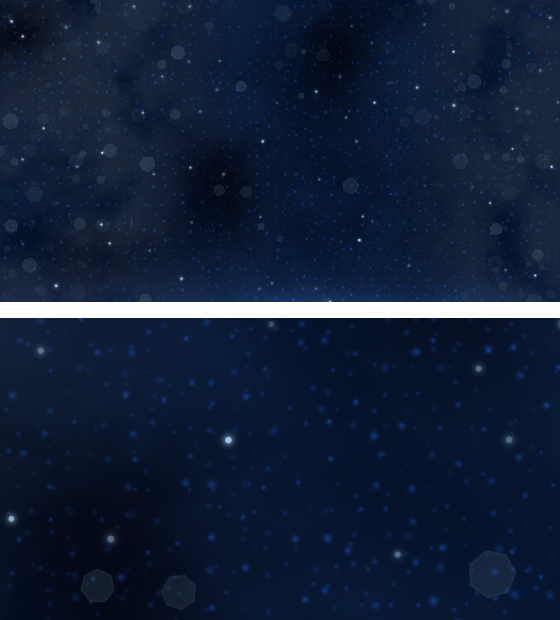
Top: the whole. Bottom: its middle third, enlarged.
This background is drawn by a WebGL 2 fragment shader. Its source:

```glsl
#version 300 es
precision highp float;
// Night sky: navy nebula haze, blue star dust, white stars and faint polygonal bokeh.
uniform vec2 u_resolution;
out vec4 fragColor;

const vec3 VOID_BLACK = vec3(0.008, 0.022, 0.070);
const vec3 NAVY       = vec3(0.015, 0.068, 0.165);
const vec3 DEEP_BLUE  = vec3(0.045, 0.115, 0.235);
const vec3 GREY_HAZE  = vec3(0.105, 0.150, 0.230);
const vec3 HORIZON    = vec3(0.110, 0.210, 0.390);
const vec3 DUST_BLUE  = vec3(0.090, 0.230, 0.520);
const vec3 STAR_WHITE = vec3(0.720, 0.840, 0.900);
const vec3 BOKEH_GREY = vec3(0.330, 0.420, 0.490);

vec4 hash4(vec2 cell, float seed) {
  vec4 q = fract(vec4(cell.xyx, cell.y + seed) * vec4(0.1031, 0.1030, 0.0973, 0.1099) + seed * 0.137);
  q += dot(q, q.wzxy + 33.33);
  return fract((q.xxyz + q.yzzw) * q.zywx);
}

float noise(vec2 p) {
  vec2 i = floor(p), f = fract(p);
  f = f * f * (3.0 - 2.0 * f);
  float low = mix(hash4(i, 1.0).x, hash4(i + vec2(1, 0), 1.0).x, f.x);
  float high = mix(hash4(i + vec2(0, 1), 1.0).x, hash4(i + vec2(1, 1), 1.0).x, f.x);
  return mix(low, high, f.y);
}

float fbm(vec2 p) {
  float sum = 0.0, amp = 0.52;
  for (int i = 0; i < 5; i++) {
    sum += amp * noise(p);
    p = mat2(1.6, 1.2, -1.2, 1.6) * p + 7.3;
    amp *= 0.5;
  }
  return sum;
}

// Soft elliptical spot, 1 at its centre.
float spot(vec2 p, vec2 centre, vec2 size) {
  vec2 d = (p - centre) / size;
  return exp(-dot(d, d));
}

// Flat polygon with a slightly brighter rim.
float polygon(vec2 d, float radius, float turn, float px) {
  float sector = 6.28318 / 7.0;
  float angle = mod(atan(d.y, d.x) + turn, sector) - 0.5 * sector;
  float edge = length(d) * cos(angle) - radius;
  float fill = 1.0 - smoothstep(-px, px, edge);
  return fill * (0.85 + 0.3 * smoothstep(-0.22 * radius, 0.0, edge));
}

// One bokeh shape per grid cell, kept inside its cell.
float bokehLayer(vec2 p, float cell, vec2 radii, float density, float seed, float px) {
  vec2 id = floor(p / cell);
  vec4 h = hash4(id, seed), k = hash4(id, seed + 5.0);
  float radius = mix(radii.x, radii.y, h.z);
  vec2 room = vec2(cell - 2.4 * radius);
  vec2 d = p - (id + 0.5) * cell - (h.xy - 0.5) * room;
  return step(h.w, density) * mix(0.15, 1.0, k.x * k.x) * polygon(d, radius, k.y * 6.28, px);
}

// One round speck per cell: x is the sharp core, y the soft glow.
vec2 speckLayer(vec2 p, float cell, vec2 radii, float density, float seed, float px) {
  vec2 id = floor(p / cell);
  vec4 h = hash4(id, seed);
  float strength = hash4(id, seed + 3.0).x;
  float radius = mix(radii.x, radii.y, h.z);
  float dist = length(p - (id + 0.5) * cell - (h.xy - 0.5) * (cell - 6.0 * radius));
  float core = 1.0 - smoothstep(radius - px, radius + px, dist);
  float glow = exp(-dist * dist / (3.0 * radius * radius));
  return step(h.w, density) * mix(0.25, 1.0, strength) * vec2(core, glow);
}

vec3 nebula(vec2 p, vec2 uv) {
  float broad = fbm(p * 2.6 + 3.0);
  float wisps = fbm(p * 5.0 + vec2(broad * 1.5, 11.0));
  vec3 sky = mix(NAVY, DEEP_BLUE, smoothstep(0.36, 0.72, broad * 0.6 + wisps * 0.4));
  // Grey haze over both sides
  float sides = max(1.0 - smoothstep(0.18, 0.50, uv.x), 0.85 * smoothstep(0.66, 0.90, uv.x));
  sky = mix(sky, GREY_HAZE, sides * smoothstep(0.22, 0.62, wisps));
  // Dark hollows with ragged borders
  vec2 warped = uv + 0.16 * (vec2(broad, wisps) - 0.5);
  float hollow = spot(warped, vec2(0.40, 0.38), vec2(0.10, 0.18))
               + spot(warped, vec2(0.62, 0.80), vec2(0.07, 0.22))
               + spot(warped, vec2(0.03, 0.90), vec2(0.06, 0.12))
               + 0.5 * spot(warped, vec2(0.17, 0.14), vec2(0.12, 0.10));
  sky = mix(sky, VOID_BLACK, min(hollow, 1.0) * 0.85);
  // Blue light along the lower edge
  float horizon = exp(-uv.y * 15.0) * (0.3 + 0.7 * spot(uv, vec2(0.62, 0.0), vec2(0.30, 1.0)));
  return mix(sky, HORIZON, horizon * (0.5 + 0.7 * wisps));
}

void main() {
  vec2 p = gl_FragCoord.xy / u_resolution.y;
  vec2 uv = gl_FragCoord.xy / u_resolution;
  float px = 0.7 / u_resolution.y;
  vec3 colour = nebula(p, uv);

  // Blue dust in two grain sizes
  float dust = speckLayer(p, 0.031, vec2(0.0012, 0.0026), 0.65, 21.0, px).y
             + 0.6 * speckLayer(p + 0.37, 0.022, vec2(0.0010, 0.0018), 0.5, 32.0, px).y;
  colour += DUST_BLUE * dust * 0.6;

  // Bokeh gathers at the sides and the top
  float gather = max(smoothstep(0.12, 0.42, abs(uv.x - 0.52)), 0.8 * smoothstep(0.60, 0.85, uv.y));
  float bokeh = bokehLayer(p, 0.074, vec2(0.007, 0.015), 0.06 + 0.32 * gather, 43.0, px)
              + bokehLayer(p + 0.05, 0.118, vec2(0.016, 0.026), 0.08 + 0.55 * gather, 54.0, px)
              + 0.2 * polygon(p - vec2(0.47, 0.965), 0.062, 0.3, px);
  colour = mix(colour, BOKEH_GREY, min(bokeh * 0.38, 0.6));

  // White stars with a small halo
  vec2 star = speckLayer(p + 0.19, 0.108, vec2(0.0025, 0.0045), 0.32, 65.0, px);
  colour += STAR_WHITE * (0.45 * star.x + 0.5 * star.y);

  fragColor = vec4(colour, 1.0);
}
```
